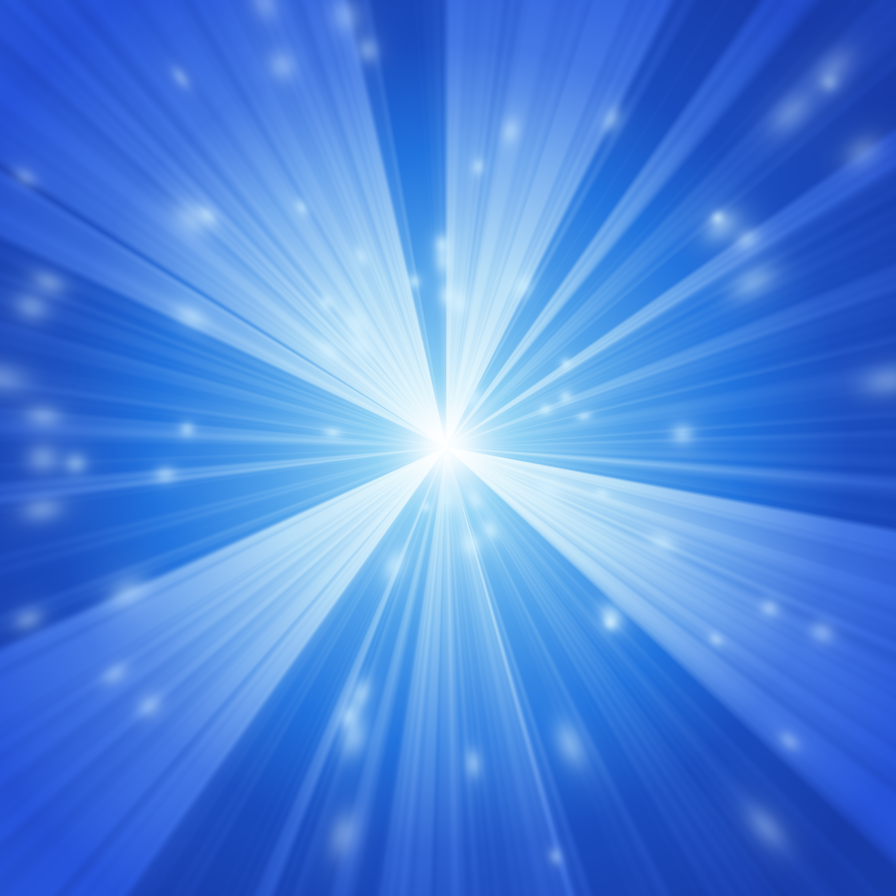
Reproduce this background procedurally as a Shadertoy shader.

```glsl
const vec2 BURST_CENTER = vec2(-0.002, 0.001);
const float EDGE_DEGREES = 0.8;
const float STREAK_STRENGTH = 0.55;
const float CORE_RADIUS = 0.035;
const int SPARK_COUNT = 85;
const vec3 SPARK_COLOR = vec3(0.84, 0.95, 1.0);

// Radial colour stops, shared by the shaded gaps and the lit beams
const float STOPS[6] = float[](0.0, 0.08, 0.20, 0.33, 0.45, 0.62);
const vec3 GAP_COLORS[6] = vec3[](
    vec3(0.90, 0.97, 1.00), vec3(0.56, 0.82, 0.96), vec3(0.31, 0.63, 0.92),
    vec3(0.13, 0.45, 0.87), vec3(0.10, 0.30, 0.75), vec3(0.09, 0.23, 0.66));
const vec3 BEAM_COLORS[6] = vec3[](
    vec3(1.00, 1.00, 1.00), vec3(0.88, 0.96, 0.99), vec3(0.71, 0.87, 0.97),
    vec3(0.48, 0.69, 0.94), vec3(0.27, 0.48, 0.90), vec3(0.15, 0.33, 0.86));

// Beams: direction and half width in degrees, strength
const int BEAM_COUNT = 16;
const vec3 BEAMS[BEAM_COUNT] = vec3[](
    vec3(76.5, 13.5, 0.85), vec3(52.5, 2.2, 0.60), vec3(33.5, 1.8, 0.60),
    vec3(20.5, 1.3, 0.40), vec3(333.5, 16.0, 0.85), vec3(317.8, 0.7, 0.55),
    vec3(285.5, 0.7, 0.55), vec3(275.0, 13.0, 0.30), vec3(265.0, 3.5, 0.50),
    vec3(248.0, 0.9, 0.55), vec3(219.7, 15.0, 0.88), vec3(186.0, 1.2, 0.45),
    vec3(151.5, 3.3, 0.65), vec3(125.0, 22.5, 0.85), vec3(355.0, 0.8, 0.45),
    vec3(171.0, 1.0, 0.28));

float hash(float n) {
    return fract(sin(n * 127.1 + 3.7) * 4375.85);
}

// Gradient noise around the circle; turn runs from 0 to 1
float ringNoise(float turn, float cells) {
    float x = turn * cells;
    float cell = floor(x);
    float t = x - cell;
    float g0 = hash(mod(cell, cells) + cells) * 2.0 - 1.0;
    float g1 = hash(mod(cell + 1.0, cells) + cells) * 2.0 - 1.0;
    float fade = t * t * t * (t * (t * 6.0 - 15.0) + 10.0);
    return mix(g0 * t, g1 * (t - 1.0), fade);
}

float streaks(float turn) {
    return ringNoise(turn, 54.0) + 0.9 * ringNoise(turn, 131.0)
         + 0.6 * ringNoise(turn, 307.0);
}

float beamLight(float angle, float pixelAngle) {
    float light = 0.0;
    for (int i = 0; i < BEAM_COUNT; i++) {
        vec3 beam = BEAMS[i];
        float offset = abs(mod(angle - beam.x + 180.0, 360.0) - 180.0);
        float soft = max(min(EDGE_DEGREES, beam.y), pixelAngle);
        float cover = 1.0 - smoothstep(beam.y - soft, beam.y + soft, offset);
        light = max(light, cover * beam.z);
    }
    return light;
}

vec3 radialRamp(vec3 colors[6], float radius) {
    vec3 color = colors[0];
    for (int i = 1; i < 6; i++) {
        float t = clamp((radius - STOPS[i - 1]) / (STOPS[i] - STOPS[i - 1]), 0.0, 1.0);
        color = mix(color, colors[i], t);
    }
    return color;
}

// Scattered glows, stretched a little along their rays
float sparkLight(vec2 p) {
    float light = 0.0;
    for (int i = 0; i < SPARK_COUNT; i++) {
        float seed = float(i) * 4.0;
        float angle = hash(seed) * radians(360.0);
        float radius = mix(0.05, 0.62, hash(seed + 1.0));
        vec2 ray = vec2(cos(angle), sin(angle));
        float size = mix(0.005, 0.014, hash(seed + 2.0)) * (0.7 + radius);
        vec2 local = vec2(dot(p, ray) - radius, dot(p, vec2(-ray.y, ray.x)));
        local.x /= 1.0 + 0.9 * hash(seed + 3.0);
        float strength = mix(0.85, 0.3, radius / 0.62);
        float d2 = dot(local, local) / (size * size);
        light += strength * (0.7 * exp(-d2) + 0.2 * exp(-d2 * 0.25));
    }
    return min(light, 1.0);
}

void mainImage(out vec4 fragColor, in vec2 fragCoord) {
    float scale = min(iResolution.x, iResolution.y);
    vec2 p = (fragCoord - 0.5 * iResolution.xy) / scale - BURST_CENTER;
    float radius = max(length(p), 0.0001);
    float angle = mod(degrees(atan(p.y, p.x)), 360.0);

    // Broad beams with fine streaks
    float beams = beamLight(angle, degrees(1.0 / (scale * radius)));
    float detail = streaks(angle / 360.0) * smoothstep(0.01, 0.12, radius);
    float light = clamp(0.06 + beams + STREAK_STRENGTH * detail, 0.0, 1.0);
    vec3 color = mix(radialRamp(GAP_COLORS, radius), radialRamp(BEAM_COLORS, radius), light);

    // Sparks and white core
    color = mix(color, SPARK_COLOR, sparkLight(p));
    color = mix(color, vec3(1.0), 0.8 * exp(-radius * radius / (CORE_RADIUS * CORE_RADIUS)));
    fragColor = vec4(color, 1.0);
}
```
